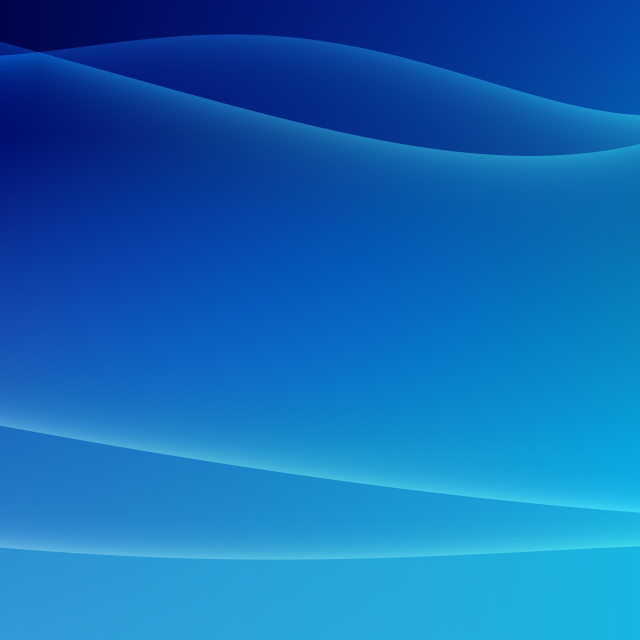
Write a WebGL 2 fragment shader that draws this background.

```glsl
#version 300 es
precision highp float;

uniform vec2 u_resolution;
out vec4 fragColor;

// Smooth blend passing through three colours at t = 0, 0.5 and 1
vec3 ramp(vec3 a, vec3 b, vec3 c, float t) {
    return a * (1.0 - t) * (1.0 - 2.0 * t) + b * 4.0 * t * (1.0 - t) + c * t * (2.0 * t - 1.0);
}

// Curve height: start value plus a quartic without constant term
float curve(float x, float start, vec4 k) {
    return start + x * (k.x + x * (k.y + x * (k.z + x * k.w)));
}

// Antialiased coverage below an edge
float below(float edge, float y) {
    float pixel = 1.0 / u_resolution.y;
    return smoothstep(-0.7 * pixel, 0.7 * pixel, edge - y);
}

// Light fading away from an edge
float glow(float dist, float width) {
    return exp(-max(dist, 0.0) / width);
}

void main() {
    vec2 p = gl_FragCoord.xy / u_resolution;
    float x = p.x;
    float y = p.y;

    // Wave edges; the top pair crosses near the left side
    float crest = curve(x, 0.913, vec4(0.062, 0.537, -1.579, 0.887));
    float sweep = curve(x, 0.935, vec4(-0.275, -0.012, -0.025, 0.152));
    float upper = max(crest, sweep);
    float lower = min(crest, sweep);
    float slope = curve(x, 0.335, vec4(-0.184, 0.035, 0.013, 0.0));
    float bowl = curve(x, 0.1445, vec4(-0.083, 0.07, 0.075, -0.06));

    // Dark sky
    vec3 color = ramp(vec3(0.0, 0.02, 0.29), vec3(0.01, 0.11, 0.49), vec3(0.01, 0.28, 0.66), x);
    color += vec3(0.01, 0.07, 0.03) * x * (1.0 - y) / 0.18;

    // Upper ribbon, lit under its crest
    vec3 ribbon = ramp(vec3(0.0, 0.06, 0.42), vec3(0.015, 0.16, 0.53), vec3(0.05, 0.37, 0.64), x);
    ribbon += mix(vec3(0.02, 0.10, 0.14), vec3(0.07, 0.26, 0.18), x) * glow(upper - y, 0.032);
    color = mix(color, ribbon, below(upper, y));

    // Broad middle field, blended across and down
    float t = clamp((0.75 - y) / 0.4, -0.1, 1.15);
    vec3 field = ramp(
        ramp(vec3(0.005, 0.08, 0.47), vec3(0.03, 0.255, 0.585), vec3(0.03, 0.38, 0.65), x),
        ramp(vec3(0.06, 0.25, 0.645), vec3(0.02, 0.36, 0.73), vec3(0.03, 0.49, 0.725), x),
        ramp(vec3(0.11, 0.42, 0.75), vec3(0.06, 0.50, 0.79), vec3(0.03, 0.61, 0.84), x), t);
    field += ramp(vec3(0.02, 0.28, 0.32), vec3(0.08, 0.24, 0.17), vec3(0.10, 0.25, 0.16), x)
        * glow(lower - y, 0.032);
    field += vec3(0.21, 0.20, 0.09) * glow(y - slope, 0.025);
    color = mix(color, field, below(lower, y));

    // Lower ribbon, lit above the bowl
    vec3 band = ramp(vec3(0.11, 0.42, 0.75), vec3(0.10, 0.55, 0.80), vec3(0.08, 0.68, 0.87), x);
    band += vec3(0.04, 0.08, 0.04) * (1.0 - x) * (slope - y) / 0.19;
    band += mix(vec3(0.25, 0.21, 0.10), vec3(0.17, 0.17, 0.06), x) * glow(y - bowl, 0.022);
    color = mix(color, band, below(slope, y));

    // Pale base
    vec3 base = ramp(vec3(0.17, 0.57, 0.82), vec3(0.15, 0.64, 0.845), vec3(0.09, 0.71, 0.875), x);
    base += vec3(0.02, 0.03, 0.02) * (1.0 - x) * (bowl - y) / 0.14;
    color = mix(color, base, below(bowl, y));

    fragColor = vec4(clamp(color, 0.0, 1.0), 1.0);
}
```
